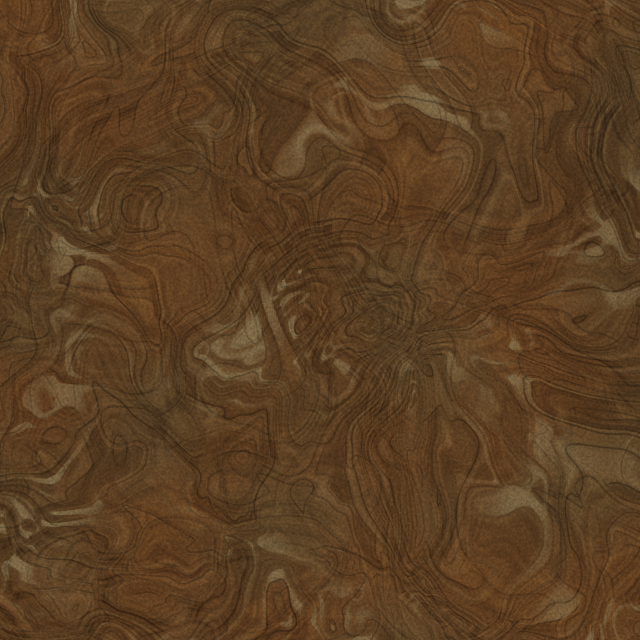
A WebGL 2 fragment shader for this texture:

```glsl
#version 300 es
precision highp float;
// Dark burl wood: two crossing sets of warped growth rings with pale streaks and fine grain.

uniform vec2 u_resolution;
out vec4 fragColor;

const vec3 SHADOW = vec3(0.255, 0.178, 0.100);
const vec3 AMBER  = vec3(0.435, 0.308, 0.168);
const vec3 PALE   = vec3(0.530, 0.455, 0.315);
const vec3 RUSSET_TINT = vec3(1.06, 0.96, 0.88);
const vec3 OLIVE_TINT  = vec3(0.98, 1.02, 1.08);

float hash(vec2 cell) {
    vec3 v = fract(cell.xyx * vec3(0.1031, 0.1030, 0.0973));
    v += dot(v, v.yzx + 33.33);
    return fract((v.x + v.y) * v.z);
}

vec2 gradientAt(vec2 cell) {
    float angle = 6.28318 * hash(cell);
    return vec2(cos(angle), sin(angle));
}

float gradientNoise(vec2 p) {
    vec2 i = floor(p), f = p - i;
    vec2 s = f * f * f * (f * (f * 6.0 - 15.0) + 10.0);
    vec2 e = vec2(1.0, 0.0);
    float low  = mix(dot(gradientAt(i), f), dot(gradientAt(i + e.xy), f - e.xy), s.x);
    float high = mix(dot(gradientAt(i + e.yx), f - e.yx), dot(gradientAt(i + e.xx), f - e.xx), s.x);
    return mix(low, high, s.y);
}

float fbm(vec2 p, int octaves, float gain) {
    mat2 turn = mat2(1.6, 1.2, -1.2, 1.6);
    float sum = 0.0, amplitude = 1.0;
    for (int i = 0; i < octaves; i++) {
        sum += amplitude * gradientNoise(p);
        p = turn * p + 7.3;
        amplitude *= gain;
    }
    return sum;
}

// Smooth height whose contours are the growth rings.
float ringField(vec2 p, vec2 seed) {
    vec2 warp = vec2(fbm(p * 2.2 + seed, 3, 0.45), fbm(p * 2.2 + seed + 31.7, 3, 0.45));
    return fbm((p + 0.28 * warp) * 2.5 + seed * 1.7, 4, 0.38);
}

// Steepness of a field per canvas unit.
float steepness(float field, float side) {
    return max(length(vec2(dFdx(field), dFdy(field))) * side, 0.001);
}

// Uneven bands along the contours, faded where too dense to resolve.
float bands(float field, float across, float steep, float density, float side) {
    float footprint = steep * density / side;
    float visible = 1.0 - smoothstep(0.6, 1.5, footprint);
    return visible * gradientNoise(vec2(field * density, across * 5.0 + density));
}

// Thin dark contour lines of constant width, broken along their length.
float ringLines(float field, float across, float steep, float density, float side) {
    float level = field * density;
    float dist = abs(fract(level) - 0.5) / (steep * density);
    float broken = smoothstep(-0.25, 0.35, gradientNoise(vec2(level * 0.7, across * 7.0)));
    float visible = 1.0 - smoothstep(0.25, 0.6, steep * density / side);
    return visible * broken * (1.0 - smoothstep(0.0004, 0.0024, dist));
}

// Pale sapwood: wide bands where the rings are far apart.
float paleStreak(float band, float steep, float patchNoise) {
    float wide = 1.0 - smoothstep(1.5, 5.5, steep);
    return wide * smoothstep(0.10, 0.26, band) * smoothstep(0.02, 0.32, patchNoise);
}

void main() {
    float side = min(u_resolution.x, u_resolution.y);
    vec2 p = gl_FragCoord.xy / side;

    // Two independent ring systems
    float a = ringField(p, vec2(3.1, 8.4));
    float b = ringField(p, vec2(17.6, 5.2));
    float steepA = steepness(a, side);
    float steepB = steepness(b, side);

    float coarseA = bands(a, b, steepA, 30.0, side);
    float coarseB = bands(b, a, steepB, 30.0, side);
    float fineA = bands(a, b, steepA, 72.0, side);
    float fineB = bands(b, a, steepB, 72.0, side);

    // Body tone, darker where rings crowd together
    float region = gradientNoise(p * 3.1 + 12.4);
    float crowding = smoothstep(2.0, 8.0, 0.5 * (steepA + steepB));
    float tone = 0.58 + 0.50 * coarseA + 0.34 * coarseB + 0.36 * fineA + 0.26 * fineB;
    tone += 0.30 * region - 0.16 * crowding;
    vec3 color = mix(SHADOW, AMBER, clamp(tone, 0.0, 1.15));

    // Russet and olive drift
    float hue = 0.5 + 1.1 * gradientNoise(p * 5.3 + 40.2) - 0.7 * coarseA;
    color *= mix(OLIVE_TINT, RUSSET_TINT, clamp(hue, 0.0, 1.0));

    // Pale streaks
    float pale = paleStreak(coarseA, steepA, gradientNoise(p * 4.6 + 21.5));
    pale = max(pale, 0.8 * paleStreak(coarseB, steepB, gradientNoise(p * 4.6 + 63.8)));
    color = mix(color, PALE, 0.72 * pale);

    // Dark ring lines cross everything
    float lines = ringLines(a, b, steepA, 24.0, side) + 0.7 * ringLines(b, a, steepB, 28.0, side);
    color *= 1.0 - 0.22 * min(lines, 1.3);

    // Fine pores
    vec2 g = mat2(0.83, 0.56, -0.56, 0.83) * p;
    float grain = gradientNoise(g * 190.0) + gradientNoise(g.yx * 317.0 + 9.1);
    color *= 1.0 + 0.15 * grain;

    fragColor = vec4(color, 1.0);
}
```
